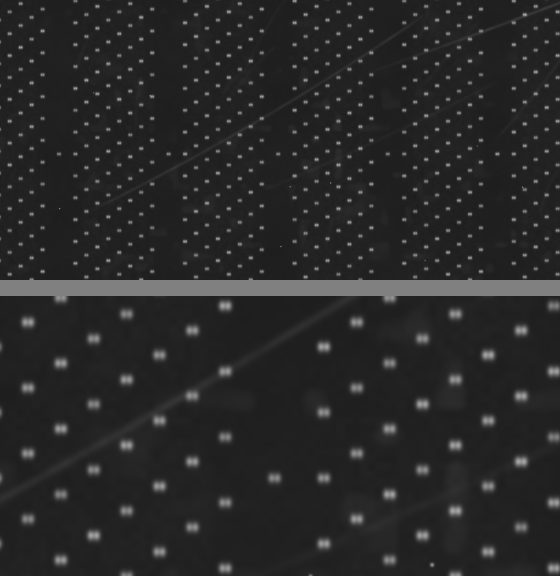
Top: the whole. Bottom: its middle third, enlarged.
This pattern is drawn by a Shadertoy shader. Its source:

```glsl
// Worn dark sheet with slanted bands of small pale dots, lone gap dots, scratches and dust.

// Lengths are in canvas heights; y runs downward.
const float COLUMN_STEP = 0.03914;
const float ROW_STEP = 0.0781;
const float BAND_STEP = 10.0 * COLUMN_STEP;
const float FIRST_COLUMN = 0.2695;
const float COLUMN_SHIFT = 0.625;   // rows each column drops
const float ROW_START = 0.043;      // in rows
const float LONE_COLUMN = 8.5;
const float LONE_ROW = 7.0;
const vec2 LOBE_SIZE = vec2(0.0042, 0.0058);
const float LOBE_OFFSET = 0.0037;
const float DOT_GAIN = 0.42;
const float BASE_GREY = 0.122;
const float BAND_GREY = 0.006;
const float GRAIN_GAIN = 0.016;
const float MOTTLE_GAIN = 0.018;
const float DUST_GAIN = 0.04;
const float SPECK_GAIN = 0.5;
const float SPECK_CELL = 0.12;
const float SPECK_RADIUS = 0.0024;
const int HAIRLINES = 9;

float hash(vec2 p) {
    return fract(sin(dot(p, vec2(127.1, 311.7))) * 43758.5453);
}

float noise(vec2 p) {
    vec2 i = floor(p), f = fract(p);
    f = f * f * (3.0 - 2.0 * f);
    return mix(mix(hash(i), hash(i + vec2(1, 0)), f.x),
               mix(hash(i + vec2(0, 1)), hash(i + vec2(1, 1)), f.x), f.y);
}

float fbm(vec2 p) {
    float sum = 0.0, gain = 0.5;
    for (int i = 0; i < 4; i++) {
        sum += gain * noise(p);
        p = p * 2.03 + 17.0;
        gain *= 0.5;
    }
    return sum / 0.9375;
}

// Dot made of two soft lobes side by side
float dotShape(vec2 d) {
    vec2 left = (d + vec2(LOBE_OFFSET, 0)) / LOBE_SIZE;
    vec2 right = (d - vec2(LOBE_OFFSET, 0)) / LOBE_SIZE;
    return exp(-dot(left, left)) + exp(-dot(right, right));
}

// Eight staggered columns per band, then a gap holding one dot
float dotPattern(vec2 p) {
    float x = p.x - FIRST_COLUMN + 0.5 * COLUMN_STEP;
    float band = floor(x / BAND_STEP);
    float u = (x - band * BAND_STEP) / COLUMN_STEP - 0.5;
    float column = floor(u + 0.5);
    float row = p.y / ROW_STEP - ROW_START;
    float shift = COLUMN_SHIFT * column;
    float center = floor(row - shift + 0.5) + shift;
    if (u > 7.5) {
        column = LONE_COLUMN;
        center = LONE_ROW;
    }
    vec2 d = vec2((u - column) * COLUMN_STEP, (row - center) * ROW_STEP);
    float wear = 0.84 + 0.3 * hash(vec2(column + 10.0 * band, floor(center * 8.0 + 0.5)));
    return dotShape(d) * wear;
}

// Bowed line from a to b with fading ends
float scratch(vec2 p, vec2 a, vec2 b, float bow, float width) {
    vec2 dir = normalize(b - a), q = p - a;
    float t = dot(q, dir) / length(b - a);
    float off = (dir.x * q.y - dir.y * q.x - 4.0 * bow * t * (1.0 - t)) / width;
    float ends = smoothstep(0.0, 0.12, t) * (1.0 - smoothstep(0.9, 1.0, t));
    return exp(-off * off) * ends;
}

float scratches(vec2 p) {
    float sum = 0.06 * scratch(p, vec2(0.29, 0.77), vec2(1.55, 0.03), 0.028, 0.0055);
    sum += 0.085 * scratch(p, vec2(1.25, 0.283), vec2(2.08, -0.02), 0.003, 0.0055)
         * smoothstep(1.2, 1.75, p.x);
    sum += 0.022 * scratch(p, vec2(0.92, 0.69), vec2(1.8, 0.28), 0.01, 0.006);
    sum += 0.03 * scratch(p, vec2(1.76, 0.51), vec2(2.05, 0.14), 0.01, 0.006);
    for (int i = 0; i < HAIRLINES; i++) {
        float k = float(i);
        vec2 a = vec2(2.0 * hash(vec2(k, 3.1)), hash(vec2(k, 7.7)));
        float angle = mix(-1.7, -0.3, hash(vec2(k, 5.3)));
        vec2 b = a + mix(0.1, 0.35, hash(vec2(k, 9.2))) * vec2(cos(angle), sin(angle));
        sum += 0.018 * scratch(p, a, b, 0.03 * (hash(vec2(k, 1.4)) - 0.5), 0.006);
    }
    return sum * (0.65 + 0.6 * noise(p * 35.0));
}

float specks(vec2 p) {
    vec2 cell = floor(p / SPECK_CELL);
    vec2 spot = 0.15 + 0.7 * vec2(hash(cell + 4.0), hash(cell + 9.0));
    vec2 d = (p - (cell + spot) * SPECK_CELL) / SPECK_RADIUS;
    return exp(-dot(d, d)) * step(0.93, hash(cell)) * mix(0.5, 1.0, hash(cell + 2.0));
}

void mainImage(out vec4 fragColor, in vec2 fragCoord) {
    vec2 p = vec2(fragCoord.x, iResolution.y - fragCoord.y) / iResolution.y;

    // Sheet tone: lighter bands, mottling, grain and dust
    float phase = (p.x - FIRST_COLUMN) / BAND_STEP - 0.35;
    float inBand = smoothstep(-0.75, 0.1, cos(6.28318 * phase));
    float grey = BASE_GREY + BAND_GREY * inBand;
    grey += MOTTLE_GAIN * (fbm(p * 9.0) - 0.4);
    grey += GRAIN_GAIN * (noise(p * 110.0) - 0.45) * (0.4 + 0.6 * inBand);
    grey += DUST_GAIN * smoothstep(0.68, 1.0, noise(p * 24.0)) * noise(p * 5.0 + 3.0);

    grey += scratches(p) + DOT_GAIN * dotPattern(p) + SPECK_GAIN * specks(p);
    fragColor = vec4(vec3(clamp(grey, 0.0, 1.0)), 1.0);
}
```
